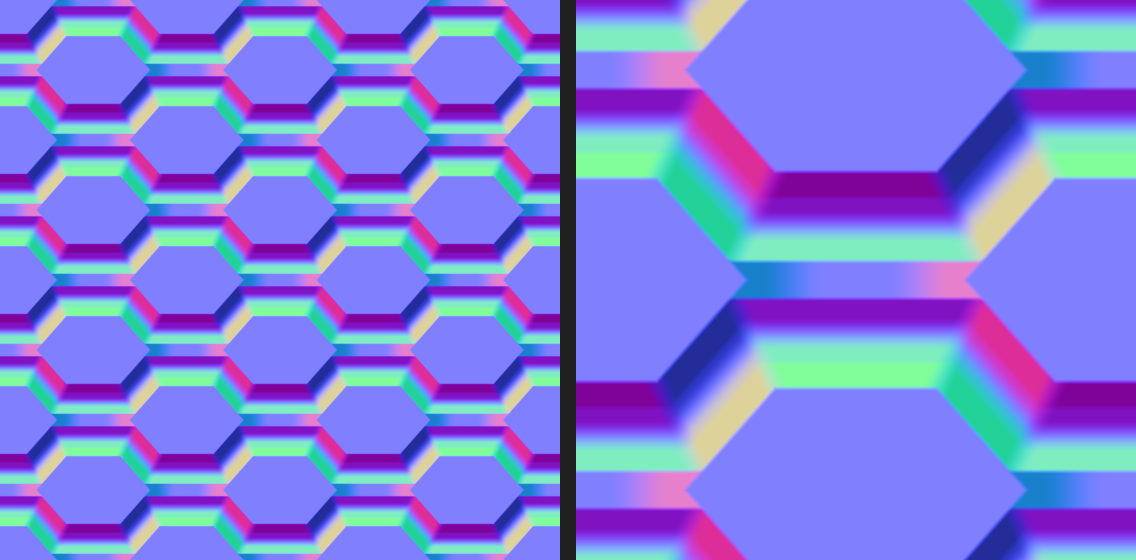
Left: the whole. Right: its middle third, enlarged.
A three.js fragment shader for this texture map:

```glsl
varying vec2 vUv;

// Lengths are in row steps; ROWS steps span the canvas
const float ROWS = 8.0;                  // half-offset rows, 4 cells per column
const float COLUMNS = 6.0;               // alternating columns, 3 cells per row
const vec2 HOLE = vec2(0.8125, 0.484);   // hexagon half width (tip) and half height
const float HOLE_TOP = 0.385;            // half length of the horizontal edge
const float STRAND = 0.427;              // width of a horizontal strand
const float STEEP = 0.98;                // tilt beside the hole
const float SHOULDER = 0.86;             // tilt nearer the crown
const float SHOULDER_AT = 0.29;          // where the tilt eases, across the strand
const float FLAT_CROWN = 0.61;           // crown leans toward the joint
const float DIAGONAL_CROWN = 0.5;
const float CROWN_SOFTNESS = 0.19;
const float JOINT_TILT = 0.8;
const vec2 JOINT_RAMP = vec2(0.14, 0.45);
const float EDGE = 0.014;
const float MITRE = 0.055;

// Signed tilt across a strand: positive rises away from the hole
float strandTilt(float across, float fromHole, float crown) {
  float steepness = mix(STEEP, SHOULDER,
    smoothstep(SHOULDER_AT - 0.04, SHOULDER_AT + 0.04, fromHole));
  float turn = smoothstep(crown - CROWN_SOFTNESS, crown + CROWN_SOFTNESS, across);
  return steepness * (1.0 - 2.0 * turn);
}

// Horizontal part of the surface normal
vec2 meshTilt(vec2 uv) {
  // Staggered cells centred on the holes
  float columnWidth = ROWS / COLUMNS;
  vec2 p = uv * ROWS;
  float column = floor(p.x / columnWidth + 0.5);
  vec2 q = vec2(p.x - column * columnWidth,
    mod(p.y - mod(column, 2.0) + 1.0, 2.0) - 1.0);
  vec2 side = vec2(q.x < 0.0 ? -1.0 : 1.0, q.y < 0.0 ? -1.0 : 1.0);
  vec2 a = abs(q);

  // Distances from the horizontal and slanted hole edges
  vec2 slant = normalize(vec2(HOLE.y, HOLE.x - HOLE_TOP));
  float apothem = slant.x * HOLE.x;
  float flatDist = a.y - HOLE.y;
  float slantDist = dot(a, slant) - apothem;
  float slantWidth = dot(vec2(columnWidth, 1.0), slant) - 2.0 * apothem;

  // Rounded strands with a soft mitre at each bend
  float f = flatDist / STRAND;
  float s = slantDist / slantWidth;
  vec2 flatTilt = -vec2(0.0, side.y) * strandTilt(f, f, FLAT_CROWN);
  vec2 slantTilt = -slant * side * strandTilt(s, min(s, 1.0 - s), DIAGONAL_CROWN);
  vec2 tilt = mix(slantTilt, flatTilt,
    smoothstep(-MITRE, MITRE, flatDist - slantDist));

  // Joint between touching strands, sloping down at both ends
  float ramp = JOINT_TILT * smoothstep(JOINT_RAMP.x, JOINT_RAMP.y, a.x);
  float joint = smoothstep(-EDGE, EDGE, flatDist - STRAND);
  tilt = mix(tilt, vec2(side.x * ramp, 0.0), joint);

  // Level floor inside this hole and its neighbours
  float raised = smoothstep(-EDGE, EDGE, max(flatDist, slantDist))
    * smoothstep(-EDGE, EDGE, slantWidth - slantDist);
  return tilt * raised;
}

void main() {
  vec2 tilt = meshTilt(vUv);
  float up = sqrt(max(0.0, 1.0 - dot(tilt, tilt)));
  // Green axis points down
  vec3 normal = vec3(tilt.x, -tilt.y, up);
  gl_FragColor = vec4(0.5 + 0.5 * normal, 1.0);
}
```
